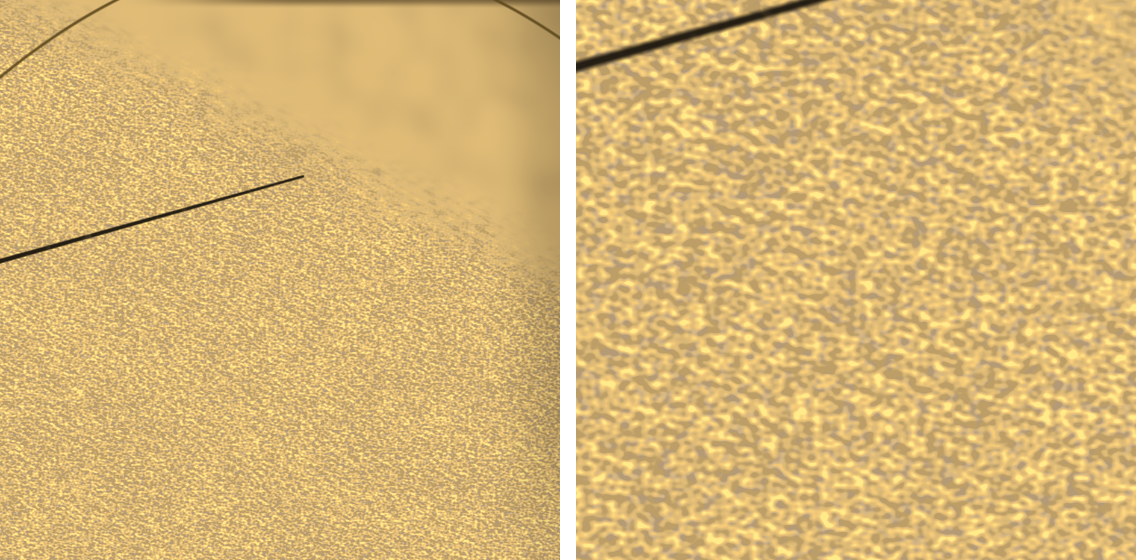
Left: the whole. Right: its middle third, enlarged.
This texture is drawn by a Shadertoy shader. Its source:

```glsl
// Glittering golden cloth seen at a shallow angle, melting into soft focus at
// the upper right, with a dark needle and a thin curved thread lying on it.
// Layers of stretched gradient noise drive a colour ramp; strokes go on top.

const vec3 SHADOW = vec3(0.74, 0.62, 0.40);
const vec3 GOLD   = vec3(0.875, 0.735, 0.465);
const vec3 BRIGHT = vec3(0.96, 0.79, 0.47);
const vec3 GLINT  = vec3(1.00, 0.92, 0.54);
const vec3 SILVER = vec3(-0.035, -0.015, 0.06);
const vec3 NEEDLE = vec3(0.11, 0.09, 0.06);
const vec3 THREAD = vec3(0.36, 0.28, 0.11);
const vec3 EDGE   = vec3(0.40, 0.32, 0.19);

// Unit gradient with a pseudo-random direction for a lattice point
vec2 latticeGradient(vec2 cell, uint seed) {
    uvec2 q = uvec2(ivec2(cell));
    uint h = q.x * 374761393u + q.y * 668265263u + seed * 974711u;
    h = (h ^ (h >> 13u)) * 1274126177u;
    h = (h ^ (h >> 15u)) * 739982445u;
    h ^= h >> 16u;
    float angle = 6.28318 * float(h & 65535u) / 65536.0;
    return vec2(cos(angle), sin(angle));
}

// Gradient noise scaled to a standard deviation of about one
float grainNoise(vec2 p, uint seed) {
    vec2 cell = floor(p), f = p - cell;
    vec2 w = f * f * f * (f * (f * 6.0 - 15.0) + 10.0);
    vec2 r = vec2(1.0, 0.0);
    float a = dot(latticeGradient(cell, seed), f);
    float b = dot(latticeGradient(cell + r.xy, seed), f - r.xy);
    float c = dot(latticeGradient(cell + r.yx, seed), f - r.yx);
    float d = dot(latticeGradient(cell + r.xx, seed), f - r.xx);
    return 4.5 * mix(mix(a, b, w.x), mix(c, d, w.x), w.y);
}

vec2 rotate(vec2 p, float angle) {
    float c = cos(angle), s = sin(angle);
    return vec2(c * p.x - s * p.y, s * p.x + c * p.y);
}

// Colour for a tone where 0 is plain gold and 2 is a full glint
vec3 goldRamp(float tone) {
    vec3 col = mix(SHADOW, GOLD, smoothstep(-1.3, 0.2, tone));
    col = mix(col, BRIGHT, smoothstep(0.2, 1.1, tone));
    return mix(col, GLINT, smoothstep(1.0, 2.1, tone));
}

// Woven glitter; blur goes from 0 in focus to 1 out of focus
vec3 clothColor(vec2 uv, float blur) {
    vec2 weave = rotate(uv, 0.24);
    vec2 slant = rotate(uv, 0.50);
    float specks = grainNoise(uv * vec2(190.0, 250.0), 1u);
    float dashes = grainNoise(weave * vec2(95.0, 215.0), 2u);
    float lines  = grainNoise(slant * vec2(22.0, 150.0), 3u);
    float soft   = grainNoise(weave * vec2(48.0, 75.0), 4u);
    float clouds = grainNoise(uv * 14.0, 5u);
    float sheen  = grainNoise(slant * vec2(5.0, 11.0), 6u);

    float focus = 1.0 - blur;
    float tone = focus * focus * (0.78 * specks + 0.62 * dashes)
               + focus * 0.36 * lines
               + blur * focus * 0.9 * soft
               + blur * 0.13 * clouds + 0.10 * sheen - 0.05;
    float silver = grainNoise(uv * vec2(120.0, 150.0), 7u);
    return goldRamp(tone)
         + SILVER * focus * smoothstep(0.1, 1.3, silver) * smoothstep(1.0, -0.3, tone);
}

// Coverage of a straight stroke that tapers from widthA to widthB
float taperedStroke(vec2 p, vec2 a, vec2 b, float widthA, float widthB, float soft) {
    vec2 ab = b - a;
    float t = clamp(dot(p - a, ab) / dot(ab, ab), 0.0, 1.0);
    float d = length(p - a - ab * t) - mix(widthA, widthB, t);
    return 1.0 - smoothstep(-soft, soft, d);
}

// Coverage of a stroke along the parabola y = k.x + k.y x + k.z x^2
float curvedStroke(vec2 p, vec3 k, float width, float soft) {
    float slope = k.y + 2.0 * k.z * p.x;
    float d = abs(p.y - k.x - (k.y + k.z * p.x) * p.x) / sqrt(1.0 + slope * slope);
    return 1.0 - smoothstep(-soft, soft, d - width);
}

void mainImage(out vec4 fragColor, in vec2 fragCoord) {
    vec2 uv = fragCoord / iResolution.xy;

    // Focus falls off across a slanted fold
    float fold = uv.y + 0.5 * uv.x - 0.96 + 0.010 * grainNoise(uv * 9.0, 8u);
    vec3 col = clothColor(uv, smoothstep(-0.05, 0.15, fold));

    // Shade towards the right side and the upper rim
    float side = smoothstep(0.86, 1.02, uv.x) * smoothstep(0.0, 0.5, uv.y + 0.2);
    col *= 1.0 - 0.17 * side;
    float rim = smoothstep(0.984, 1.002, uv.y) * smoothstep(0.20, 0.55, uv.x);
    col = mix(col, EDGE, 0.8 * rim);
    col *= 1.0 - 0.10 * smoothstep(0.25, 0.0, length(uv - 1.0));

    // Thread and needle
    float thread = curvedStroke(uv, vec3(0.862, 0.82, -0.75), 0.0025, 0.0020);
    col = mix(col, THREAD, 0.9 * thread);
    float needle = taperedStroke(uv, vec2(-0.02, 0.528), vec2(0.541, 0.685),
                                 0.0042, 0.0022, 0.0020);
    float glimmer = 0.12 * smoothstep(0.8, 2.0, grainNoise(uv * 60.0, 9u));
    col = mix(col, mix(NEEDLE, GOLD, glimmer), 0.96 * needle);

    fragColor = vec4(clamp(col, 0.0, 1.0), 1.0);
}
```
